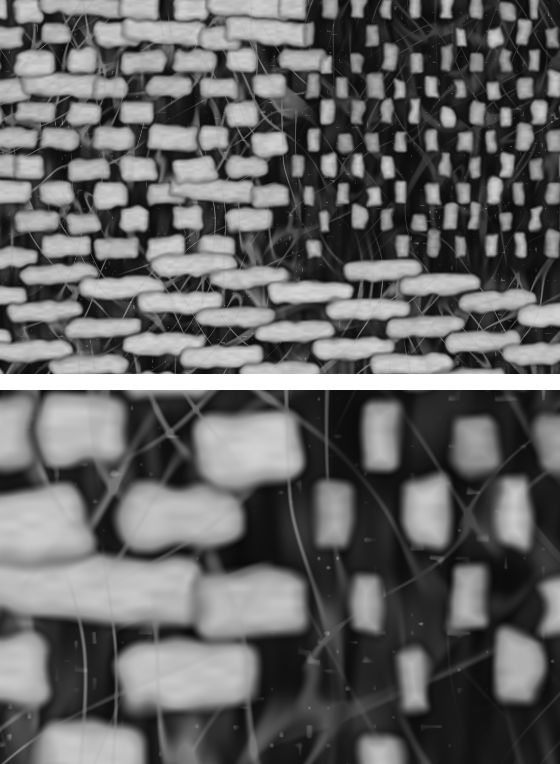
Top: the whole. Bottom: its middle third, enlarged.
Give the GLSL for this texture, as a Shadertoy shader.

```glsl
#define ROW_PITCH 0.0705
#define WIDE_PITCH 0.141
#define NARROW_PITCH 0.080
#define GRID_ORIGIN vec2(0.586, 0.625)
#define SATIN_ORIGIN vec2(0.631, 0.148)
#define SATIN_A vec2(0.156, -0.041)
#define SATIN_B vec2(0.352, 0.0254)
#define SATIN_HALF vec2(0.109, 0.028)
#define EDGE_SOFT 0.006
#define YARN_TONE 0.79
#define SHADOW_TONE 0.045

float hash(vec2 p) {
    return fract(sin(dot(p, vec2(127.1, 311.7))) * 43758.5);
}

float noise(vec2 p) {
    vec2 i = floor(p), f = fract(p);
    f = f * f * (3.0 - 2.0 * f);
    return mix(mix(hash(i), hash(i + vec2(1, 0)), f.x),
               mix(hash(i + vec2(0, 1)), hash(i + vec2(1, 1)), f.x), f.y);
}

mat2 rotation(float a) {
    return mat2(cos(a), sin(a), -sin(a), cos(a));
}

// Borders between the three weaves
float satinTop(float x) { return 0.325 - 0.045 * x; }
float wideEdge(float y) { return 0.72 + 0.11 * y; }

// One rounded, softly shaded float of yarn laid over the tone below
float layYarn(float below, vec2 p, vec2 d, vec2 halfSize, float corner, float tone) {
    d += (vec2(noise(p * 38.0), noise(p * 38.0 + 50.0)) - 0.5) * 0.011;
    float r = corner * min(halfSize.x, halfSize.y);
    vec2 q = abs(d) - halfSize + r;
    float s = length(max(q, 0.0)) + min(max(q.x, q.y), 0.0) - r;
    float body = smoothstep(0.002, -0.018, s);
    float grain = (noise(p * vec2(55.0, 130.0)) - 0.5) * 0.07;
    float shade = tone * mix(0.73, 1.0, body) + grain;
    below *= 1.0 - 0.3 * smoothstep(0.012, 0.0, s);
    return mix(below, shade, smoothstep(EDGE_SOFT, -EDGE_SOFT, s));
}

// Staggered plain weave; wide blocks on the left, narrow ones on the right
float plainWeave(float tone, vec2 p, bool wide) {
    float pitch = wide ? WIDE_PITCH : NARROW_PITCH;
    vec2 origin = wide ? GRID_ORIGIN : GRID_ORIGIN + vec2(0.41, 0.0);
    float baseRow = floor((p.y - origin.y) / ROW_PITCH + 0.5);
    for (int j = -1; j <= 1; j++) {
        float row = baseRow + float(j);
        float shift = 0.5 * mod(row, 2.0);
        float baseCol = floor((p.x - origin.x) / pitch - shift + 0.5);
        for (int i = -1; i <= 1; i++) {
            vec2 id = vec2(baseCol + float(i), row);
            vec2 seed = id + (wide ? 17.0 : 83.0);
            float h1 = hash(seed), h2 = hash(seed + 5.3), h3 = hash(seed + 9.7);
            vec2 c = origin + vec2(id.x + shift, row) * vec2(pitch, ROW_PITCH);
            c += (vec2(h2, h3) - 0.5) * vec2(0.22 * pitch, 0.020);
            bool left = c.x < wideEdge(c.y);
            if (left != wide || c.y < satinTop(c.x) + 0.025 || h1 < 0.05) continue;
            vec2 size = wide ? vec2(mix(0.038, 0.066, h2), mix(0.026, 0.034, h1))
                             : vec2(mix(0.012, 0.021, h2), mix(0.023, 0.036, h3));
            if (wide && h3 > 0.86) size.x = 0.115;
            float bright = YARN_TONE * (wide ? mix(0.9, 1.0, h1) : mix(0.76, 1.0, h1));
            vec2 d = rotation((h3 - 0.5) * 0.2) * (p - c);
            tone = layYarn(tone, p, d, size, wide ? 0.6 : 0.5, bright);
        }
    }
    return tone;
}

// Long tapered floats on a slanted lattice
float satinWeave(float tone, vec2 p) {
    mat2 basis = mat2(SATIN_A, SATIN_B);
    vec2 base = floor(inverse(basis) * (p - SATIN_ORIGIN) + 0.5);
    for (int k = 0; k < 9; k++) {
        vec2 id = base + vec2(k % 3 - 1, k / 3 - 1);
        float h = hash(id + 31.0);
        vec2 c = SATIN_ORIGIN + basis * id + (vec2(h, hash(id + 7.0)) - 0.5) * 0.012;
        if (c.y > satinTop(c.x)) continue;
        vec2 d = rotation(-0.04 + 0.06 * (h - 0.5)) * (p - c);
        vec2 size = SATIN_HALF * mix(0.93, 1.06, h);
        size.y *= 1.0 - 0.25 * min(d.x * d.x / (size.x * size.x), 1.0);
        tone = layYarn(tone, p, d, size, 0.95, YARN_TONE * mix(0.94, 1.02, h));
    }
    return tone;
}

// Loose hairs: thin level lines of stretched, bent noise
float hairs(vec2 p) {
    float sum = 0.0;
    for (int i = 0; i < 4; i++) {
        float k = float(i);
        vec2 q = rotation(-0.6 + 0.55 * k) * p + 0.05 * noise(p * 7.0 + k * 13.0);
        float line = abs(noise(q * vec2(32.0, 5.0) + k * 29.0) - 0.5);
        sum += smoothstep(0.09, 0.0, line) * smoothstep(0.3, 0.8, noise(p * 9.0 + k * 41.0));
    }
    return min(sum, 1.0);
}

void mainImage(out vec4 fragColor, in vec2 fragCoord) {
    vec2 p = fragCoord / iResolution.y;
    float pale = max(smoothstep(0.05, -0.05, p.x - wideEdge(p.y)),
                     smoothstep(0.04, -0.04, p.y - satinTop(p.x)));
    // Dark warp with streaks, hairs and glints
    float streak = noise(vec2(p.x * 75.0 + 3.0 * noise(p * 6.0), p.y * 13.0));
    float tone = SHADOW_TONE + mix(0.15, 0.24, pale) * streak * noise(p * 22.0 + 4.0);
    float hair = hairs(p);
    tone += hair * mix(0.15, 0.33, pale);
    tone += 0.3 * smoothstep(0.86, 1.0, noise(p * 120.0)) * noise(p * 25.0);
    // Woven floats
    tone = plainWeave(tone, p, true);
    tone = plainWeave(tone, p, false);
    tone = satinWeave(tone, p);
    // A few hairs cross over the yarn
    tone = mix(tone, 0.5, 0.13 * hair * pale);
    fragColor = vec4(vec3(clamp(tone, 0.0, 1.0)), 1.0);
}
```
